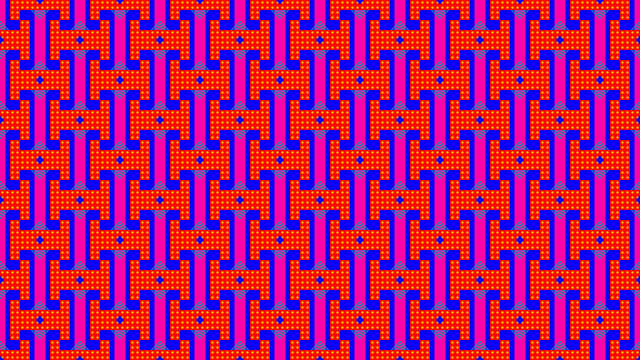
Write a Shadertoy shader that draws this pattern.

```glsl
const vec3 BLUE = vec3(0.03, 0.00, 0.97);
const vec3 MAGENTA = vec3(0.98, 0.02, 0.66);
const vec3 RED = vec3(0.98, 0.03, 0.02);
const vec3 YELLOW = vec3(0.95, 0.80, 0.01);
const vec3 TEAL = vec3(0.02, 0.62, 0.68);

const float TILE = 8.0;         // repeat size in grid units
const float TILES_DOWN = 4.5;
const float STRIP_HALF = 0.55;
const float DOT_PITCH = 0.5;
const float DOT_RADIUS = 0.11;
const float CHEVRON_PITCH = 0.3;
const float CHEVRON_REACH = 2.0;
const float CHEVRON_HALF = 0.055;

float boxDist(vec2 p, vec2 halfSize) {
    vec2 d = abs(p) - halfSize;
    return length(max(d, 0.0)) + min(max(d.x, d.y), 0.0);
}

// Crossbar joined to two upright arms
float beamDist(vec2 p) {
    float arm = boxDist(vec2(abs(p.x) - 2.5, p.y), vec2(0.5, 2.0));
    return min(arm, boxDist(p, vec2(2.5, 1.0)));
}

float plusDist(vec2 p, float reach, float halfWidth) {
    return min(boxDist(p, vec2(reach, halfWidth)), boxDist(p, vec2(halfWidth, reach)));
}

// Concentric diamond outlines, cut off at the outer reach
float chevronDist(vec2 p) {
    float r = abs(p.x) + abs(p.y);
    float ring = abs(mod(CHEVRON_REACH - r, CHEVRON_PITCH) - 0.5 * CHEVRON_PITCH);
    return max(ring * 0.7071 - CHEVRON_HALF, (r - CHEVRON_REACH) * 0.7071);
}

vec2 wrapCentered(vec2 p, float period) {
    return mod(p + 0.5 * period, period) - 0.5 * period;
}

float coverage(float dist, float pixel) {
    return clamp(0.5 - dist / pixel, 0.0, 1.0);
}

void mainImage(out vec4 fragColor, in vec2 fragCoord) {
    float pixel = TILE * TILES_DOWN / iResolution.y;
    vec2 p = fragCoord * pixel;

    // Two interleaved lattices, offset by half a tile
    vec2 a = wrapCentered(p, TILE);
    vec2 b = wrapCentered(p + 0.5 * TILE, TILE);
    vec2 local = dot(a, a) < dot(b, b) ? a : b;

    // Ground with upright strips and chevrons
    float strip = abs(wrapCentered(p, 0.5 * TILE).x) - STRIP_HALF;
    vec3 color = mix(BLUE, MAGENTA, coverage(strip, pixel));
    color = mix(color, TEAL, coverage(chevronDist(local), pixel));

    // Dotted beams with a plus at the centre
    vec2 dotCell = wrapCentered(p - 0.5 * DOT_PITCH, DOT_PITCH);
    vec3 beam = mix(RED, YELLOW, coverage(length(dotCell) - DOT_RADIUS, pixel));
    beam = mix(beam, BLUE, coverage(plusDist(local, 0.35, 0.17), pixel));
    float beams = min(beamDist(a), beamDist(b));
    color = mix(color, beam, coverage(beams, pixel));

    fragColor = vec4(color, 1.0);
}
```
